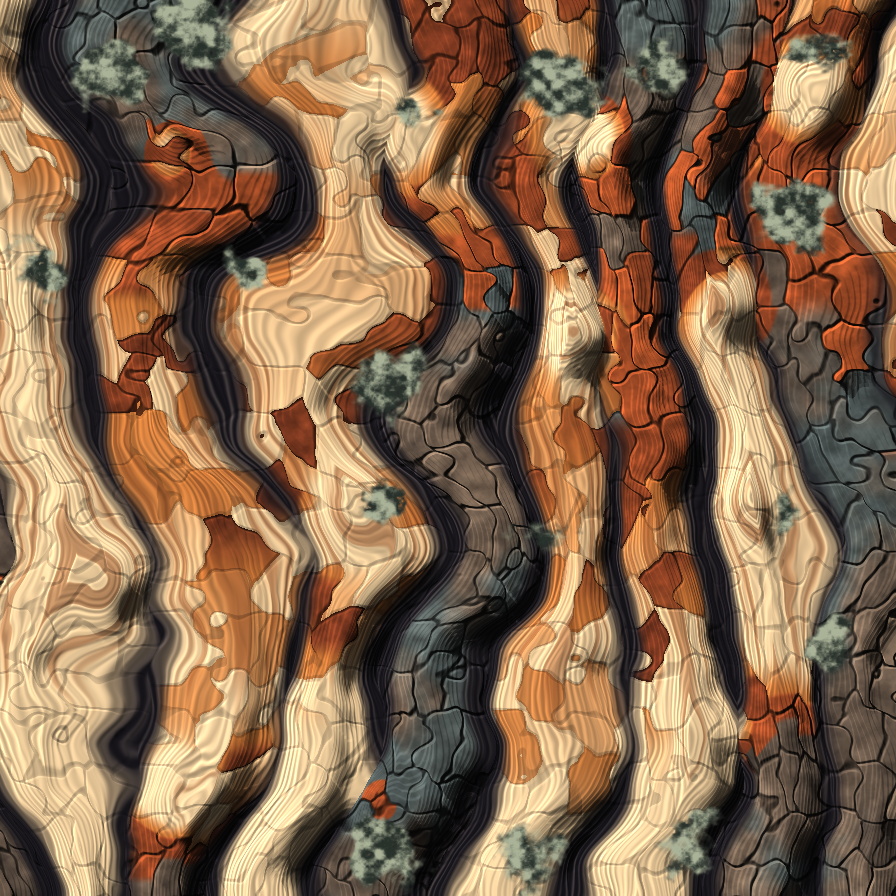
Reproduce this texture procedurally as a Shadertoy shader.

```glsl
// Weathered bark: meandering upright ridges of pale wood, rust plates and grey crust,
// parted by dark layered crevices. A terraced height field built from warped noise
// is lit from the upper left, then dotted with knots and tufts of lichen.

struct Bark {
    float height; // terraced relief
    float rise;   // smooth relief, also the grain coordinate
    float kind;   // low: grey crust, middle: rust, high: wood
    float crack;  // 0 in the gaps between plates
    float tone;   // random value of the plate
    vec2 flow;    // position along the meandering ridges
};

float hash(vec2 p) {
    return fract(sin(dot(p, vec2(127.1, 311.7))) * 43758.5453);
}

float noise(vec2 p) {
    vec2 i = floor(p), f = fract(p);
    f = f * f * (3.0 - 2.0 * f);
    return mix(mix(hash(i), hash(i + vec2(1, 0)), f.x),
               mix(hash(i + vec2(0, 1)), hash(i + vec2(1, 1)), f.x), f.y);
}

float fbm(vec2 p) {
    float sum = 0.0, amp = 0.533;
    for (int i = 0; i < 4; i++) {
        sum += amp * noise(p);
        p = p * 2.03 + 17.3;
        amp *= 0.5;
    }
    return sum;
}

vec2 scatter(vec2 cell) {
    return cell + 0.2 + 0.6 * vec2(hash(cell + 3.1), hash(cell + 8.7));
}

// Blocky cells: x is the distance to the border, y a random value per cell
vec2 plates(vec2 p) {
    float near = 9.0, next = 9.0, tone = 0.0;
    for (int k = 0; k < 9; k++) {
        vec2 cell = floor(p) + vec2(k % 3 - 1, k / 3 - 1);
        vec2 d = abs(scatter(cell) - p);
        float dist = 0.5 * (max(d.x, d.y) + length(d));
        if (dist < near) {
            next = near;
            near = dist;
            tone = hash(cell + 5.5);
        } else next = min(next, dist);
    }
    return vec2(next - near, tone);
}

// Round bumps whose contours become the growth rings of knots
float knots(vec2 p) {
    float bump = 0.0;
    for (int k = 0; k < 9; k++) {
        vec2 cell = floor(p * 4.0) + vec2(k % 3 - 1, k / 3 - 1);
        vec2 d = (p - scatter(cell) / 4.0) * vec2(1.15, 1.0);
        bump = max(bump, step(0.4, hash(cell + 1.7)) * exp(-550.0 * dot(d, d)));
    }
    return bump;
}

Bark bark(vec2 p) {
    Bark b;
    // Meandering ridges
    vec2 q = p;
    q.x += 0.22 * noise(p * vec2(2.2, 3.0) + 3.0) + 0.11 * noise(p * vec2(4.0, 7.5) + 9.0);
    q.x += 0.018 * noise(p * vec2(15.0, 24.0));
    b.flow = q;
    float strip = q.x * 7.5, id = floor(strip);
    float ridge = 1.0 - abs(2.0 * fract(strip) - 1.0);
    float knot = knots(p);
    b.rise = 1.15 * ridge + 0.9 * (fbm(q * vec2(14.0, 5.0)) - 0.5) + 0.75 * knot;

    // Plates and the material they are made of
    vec2 plate = plates(q * vec2(25.0, 18.0) + 0.7 * noise(p * 45.0));
    b.crack = smoothstep(0.02, 0.12, plate.x);
    b.tone = plate.y;
    b.kind = noise(vec2(id * 17.0 + 0.5, p.y * 2.6 + id * 3.7)) + 0.2 * (mod(id, 2.0) - 0.5)
           + 0.16 * (plate.y - 0.5) + 0.3 * knot;

    // Terraces, softened on wood
    float wood = smoothstep(0.49, 0.51, b.kind);
    float t = b.rise * 9.0 + 0.8 * noise(q * vec2(45.0, 16.0));
    float terrace = floor(t) + smoothstep(0.7, 1.0, fract(t));
    float soft = 0.6 * wood * smoothstep(0.5, 0.8, b.rise);
    b.height = mix(terrace, t, soft) / 9.0;
    b.height += mix(0.26, 0.05, wood) * b.crack * (0.3 + b.tone) + 0.05 * wood;
    return b;
}

vec3 barkColor(Bark b, vec2 p) {
    float grain = noise(vec2(b.rise * 28.0, b.flow.y * 4.0));
    float rings = 0.5 + 0.5 * sin(b.rise * 62.0 + 5.0 * noise(b.flow * vec2(20.0, 6.0)));
    float speckle = fbm(p * 70.0);

    vec3 wood = mix(vec3(0.77, 0.45, 0.21), vec3(0.93, 0.80, 0.61), smoothstep(0.5, 0.62, b.kind));
    wood *= 0.72 + 0.25 * grain + 0.17 * rings;
    wood = mix(wood, vec3(0.52, 0.28, 0.14), 0.5 * smoothstep(0.62, 0.8, noise(vec2(b.rise * 9.0, p.y * 3.0))));
    vec3 rust = mix(vec3(0.36, 0.16, 0.10), vec3(0.70, 0.33, 0.16), 0.5 * b.tone + 0.5 * fbm(p * 14.0));
    vec3 crust = mix(vec3(0.22, 0.19, 0.17), vec3(0.52, 0.43, 0.35), 0.4 * b.tone + 0.6 * fbm(p * 24.0));
    crust = mix(crust, vec3(0.25, 0.32, 0.33), 0.7 * smoothstep(0.45, 0.65, fbm(p * 9.0 + 4.0)));

    vec3 col = mix(crust, rust, smoothstep(0.36, 0.38, b.kind));
    col = mix(col * (0.65 + 0.7 * speckle), wood, smoothstep(0.49, 0.51, b.kind));
    col *= mix(0.5, 1.0, max(b.crack, 0.7 * smoothstep(0.49, 0.51, b.kind)));
    vec3 crevice = mix(vec3(0.07, 0.065, 0.085), vec3(0.26, 0.23, 0.23), rings * grain);
    return mix(crevice, col, smoothstep(0.1, 0.46, b.rise));
}

// Fuzzy tufts: x is cover, y the brightness of the fibres
vec2 lichen(vec2 p) {
    float cover = 0.0, fluff = fbm(p * 85.0);
    for (int k = 0; k < 9; k++) {
        vec2 cell = floor(p * 6.0) + vec2(k % 3 - 1, k / 3 - 1);
        float radius = 0.022 + 0.028 * hash(cell + 6.3);
        float d = length(p - scatter(cell + 20.0) / 6.0 + 20.0 / 6.0) + 0.07 * (fbm(p * 32.0) - 0.5);
        cover = max(cover, step(0.64, hash(cell + 2.9)) * smoothstep(radius, radius - 0.016, d));
    }
    return vec2(cover * smoothstep(0.2, 0.42, fluff + 0.15 * cover), smoothstep(0.3, 0.72, fluff));
}

void mainImage(out vec4 fragColor, in vec2 fragCoord) {
    vec2 p = fragCoord / min(iResolution.x, iResolution.y);
    vec2 toLight = vec2(-0.6, 0.8);
    Bark b = bark(p);
    vec3 col = barkColor(b, p);

    // Slope light and cast shadow
    float slope = b.height - bark(p + 0.003 * toLight).height;
    float blocked = 0.0;
    for (int i = 1; i <= 5; i++) {
        float reach = float(i);
        blocked = max(blocked, bark(p + 0.005 * reach * toLight).height - b.height - 0.06 * reach);
    }
    col *= 1.0 + clamp(2.2 * slope, -0.45, 0.4);
    col *= 1.0 - 0.7 * smoothstep(0.0, 0.32, blocked);

    vec2 tuft = lichen(p);
    col = mix(col, mix(vec3(0.15, 0.18, 0.16), vec3(0.63, 0.66, 0.56), tuft.y), tuft.x);
    fragColor = vec4(clamp(col * 1.06, 0.0, 1.0), 1.0);
}
```
